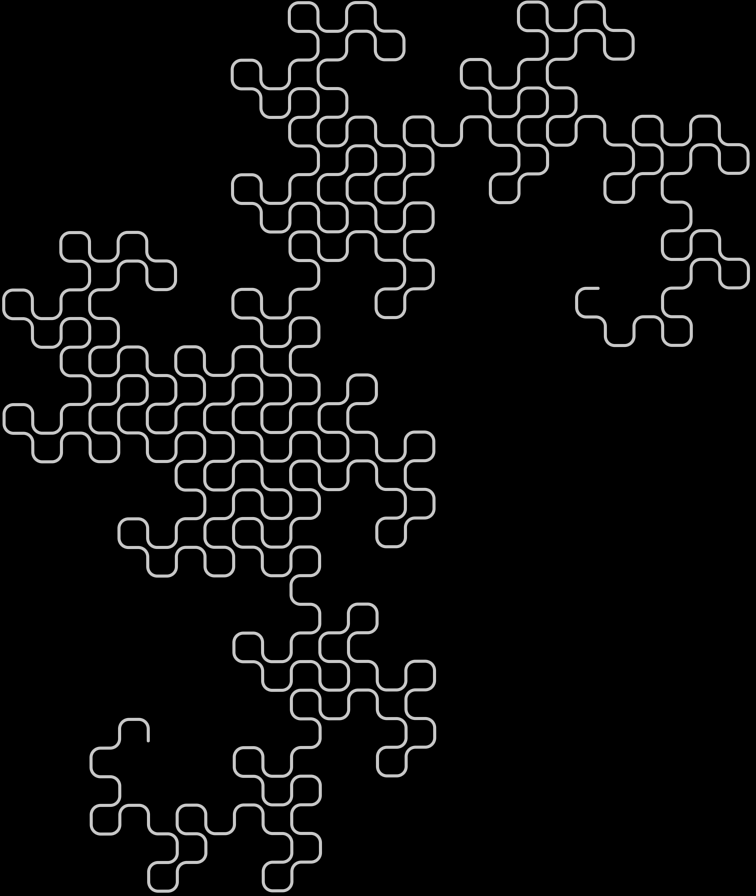
This pattern is drawn by a Shadertoy shader. Its source:

```glsl
#define SEGMENTS 512
#define CELL 0.03197
#define TILT 0.003
#define START vec2(0.1655, 0.1652)
#define CORNER_RADIUS 0.33
#define HALF_WIDTH 0.053
#define LINE_COLOR vec3(0.80)

// Paper-folding rule: +1 turns left, -1 turns right; the middle fold is reversed
float foldTurn(int k) {
    float turn = ((((k & -k) << 1) & k) == 0) ? 1.0 : -1.0;
    return k == SEGMENTS / 2 ? -turn : turn;
}

// Distance to two perpendicular arms joined by a rounded corner
float cornerDistance(vec2 p, vec2 armLength) {
    float r = CORNER_RADIUS;
    if (max(p.x, p.y) < r) return abs(length(p - r) - r);
    vec2 nearest = clamp(p, vec2(r), armLength);
    return min(length(vec2(p.x - nearest.x, p.y)),
               length(vec2(p.x, p.y - nearest.y)));
}

// Walk the folded path and keep the closest corner
float curveDistance(vec2 p) {
    vec2 vertex = vec2(0.0, 1.0);
    vec2 heading = vec2(0.0, 1.0);
    float closest = 1.0;
    for (int k = 1; k < SEGMENTS; k++) {
        vec2 next = foldTurn(k) * vec2(-heading.y, heading.x);
        vec2 q = p - vertex;
        if (dot(q, q) < 1.0) {
            vec2 local = vec2(-dot(q, heading), dot(q, next));
            vec2 arms = vec2(k == 1 ? 0.75 : 0.5,
                             k == SEGMENTS - 1 ? 0.75 : 0.5);
            closest = min(closest, cornerDistance(local, arms));
        }
        heading = next;
        vertex += heading;
    }
    return closest;
}

void mainImage(out vec4 fragColor, in vec2 fragCoord) {
    // Lattice coordinates, one unit per path segment
    vec2 p = fragCoord / iResolution.y - START;
    float c = cos(TILT), s = sin(TILT);
    p = vec2(c * p.x + s * p.y, c * p.y - s * p.x) / CELL;

    // Antialiased stroke
    float blur = 0.75 / (CELL * iResolution.y);
    float stroke = 1.0 - smoothstep(HALF_WIDTH - blur, HALF_WIDTH + blur, curveDistance(p));
    fragColor = vec4(LINE_COLOR * stroke, 1.0);
}
```
